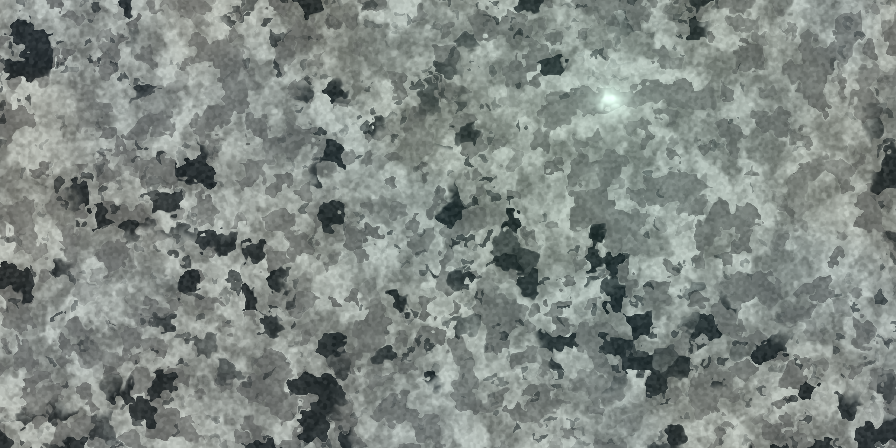
Write a Shadertoy shader that draws this texture.

```glsl
// Polished grey-green granite slab with smoky grains, dark mineral clusters and a lamp glint.

const vec3 PALE_FELDSPAR = vec3(0.725, 0.755, 0.735);
const vec3 DULL_FELDSPAR = vec3(0.455, 0.475, 0.460);
const vec3 SMOKY_QUARTZ  = vec3(0.395, 0.410, 0.405);
const vec3 BLACK_MICA    = vec3(0.150, 0.180, 0.190);
const vec3 GLINT_COLOR   = vec3(0.900, 1.000, 0.950);
const vec2 GLINT_CENTER  = vec2(1.367, 0.780);

vec3 hash3(vec2 cell) {
    vec3 q = fract(cell.xyx * vec3(0.1031, 0.1030, 0.0973));
    q += dot(q, q.yxz + 33.33);
    return fract((q.xxy + q.yzz) * q.zyx);
}

// Cellular noise: random tone per cell; sharpness goes from cloudy to faceted.
float cellTone(vec2 p, float sharpness) {
    vec2 home = floor(p);
    vec2 local = p - home;
    float total = 0.0, weights = 0.0;
    for (int y = -1; y <= 1; y++) {
        for (int x = -1; x <= 1; x++) {
            vec2 offset = vec2(x, y);
            vec3 rnd = hash3(home + offset + 50.0);
            vec2 d = offset + 0.1 + 0.8 * rnd.xy - local;
            float w = exp(-sharpness * dot(d, d));
            total += w * rnd.z;
            weights += w;
        }
    }
    return total / weights;
}

// Coverage of the cells whose tone, raised by a local bias, passes the share limit.
float grains(vec2 p, float scale, float share, float bias) {
    float tone = cellTone(p * scale, 26.0) + bias;
    return smoothstep(-0.07, 0.07, tone - 1.0 + share);
}

// Ragged outlines from cellular wobble over slow layered sines.
vec2 roughen(vec2 p) {
    vec2 fine = vec2(cellTone(p * 65.0, 6.0), cellTone(p * 65.0 + 17.3, 6.0)) - 0.5;
    vec2 slow = sin(p.yx * 23.0 + 2.0 * sin(p * 11.0));
    return p + 0.022 * fine + 0.006 * slow;
}

vec3 feldspar(vec2 p, vec2 q) {
    float patches = 0.45 * cellTone(q * 15.0 + 3.7, 9.0)
                  + 0.33 * cellTone(q * 38.0 + 8.1, 7.0)
                  + 0.22 * cellTone(p * 95.0, 6.0);
    float lightness = clamp(0.5 + 1.9 * (patches - 0.5), 0.0, 1.0);
    return mix(DULL_FELDSPAR, PALE_FELDSPAR, lightness);
}

// Broad drift between warm stone and cool green stone.
vec3 stoneTint(vec2 p) {
    float drift = cellTone(p * 4.5 + 6.2, 5.0) - 0.5;
    float green = exp(-3.0 * dot(p - vec2(1.3, 0.65), p - vec2(1.3, 0.65)));
    vec3 warm = vec3(0.020, 0.002, -0.018) * drift;
    return warm + vec3(-0.022, 0.012, 0.004) * green + vec3(0.006, 0.0, -0.002);
}

float glint(vec2 p) {
    vec2 d = (p - GLINT_CENTER) * vec2(0.9, 1.0);
    float r2 = dot(d, d);
    return 0.95 * exp(-r2 / 0.0006) + 0.20 * exp(-r2 / 0.012);
}

void mainImage(out vec4 fragColor, in vec2 fragCoord) {
    vec2 p = fragCoord / iResolution.y;
    vec2 q = roughen(p);

    // Pale ground
    vec3 color = feldspar(p, q);

    // Smoky grains in two sizes
    float depth = 0.55 + 0.40 * cellTone(q * 24.0 + 5.0, 8.0);
    float smoky = max(grains(q + 4.3, 19.0, 0.24, 0.0),
                      grains(q + 9.1, 34.0, 0.16, 0.0));
    color = mix(color, SMOKY_QUARTZ, smoky * depth);

    // Clustered mica and small scattered flecks
    float cluster = cellTone(q * 5.5 + 2.4, 6.0) - 0.5;
    float mica = grains(q + 1.7, 21.0, 0.06, 0.65 * cluster);
    float flecks = grains(q + 6.6, 62.0, 0.045, 0.15 * cluster);
    color = mix(color, BLACK_MICA, max(mica * (0.72 + 0.3 * depth), 0.7 * flecks));

    // Fine crystal sparkle, tint and lamp reflection
    float sparkle = cellTone(p * 140.0 + 12.0, 7.0) - 0.5;
    color += 0.10 * sparkle + stoneTint(p);
    color = mix(color, GLINT_COLOR, glint(q));

    fragColor = vec4(clamp(color, 0.0, 1.0), 1.0);
}
```
